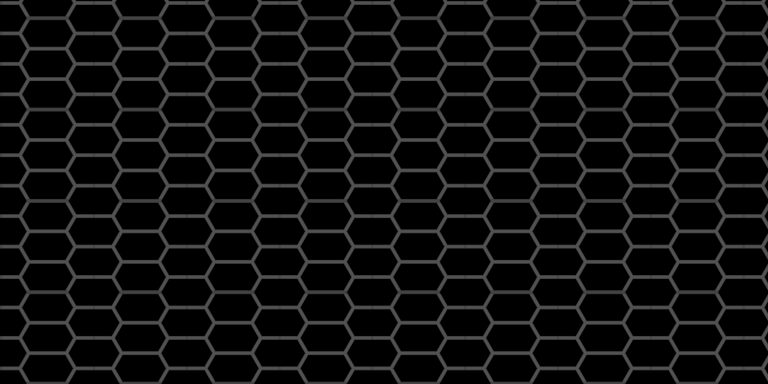
Write a Shadertoy shader that draws this pattern.

```glsl
// Dark mesh of wide hexagonal cells outlined by soft grey wires.
// Two interleaved rectangular lattices of stretched hexagons give the wall
// distance; faint seams slightly dim the wires at regular tile borders.

const vec2 PITCH = vec2(0.24167, 0.0793);   // lattice period, canvas heights
const vec2 ORIGIN = vec2(0.0031, 0.9526);   // centre of one cell
const float WIRE_HALF_WIDTH = 0.0051;
const float WIRE_CORE = 0.32;
const float WIRE_RIM = 0.25;
const float ROWS_PER_TILE = 3.0;

// Offset from the nearest point of a rectangular lattice
vec2 latticeOffset(vec2 p, vec2 pitch) {
    return p - pitch * round(p / pitch);
}

// Signed distance to a flat-topped hexagon with 60 degree slanted sides
float stretchedHexagon(vec2 p, float halfHeight, float tip) {
    vec2 q = abs(p);
    float slant = dot(q - vec2(tip, 0.0), vec2(0.8660254, 0.5));
    return max(q.y - halfHeight, slant);
}

// Distance to the closest wall between the interleaved cells
float wallDistance(vec2 p, vec2 pitch) {
    float halfHeight = 0.5 * pitch.y;
    float tip = 0.25 * pitch.x + 0.5 * halfHeight / sqrt(3.0);
    float even = stretchedHexagon(latticeOffset(p, pitch), halfHeight, tip);
    float odd = stretchedHexagon(latticeOffset(p + 0.5 * pitch, pitch), halfHeight, tip);
    return abs(min(even, odd));
}

// Grey level across a wire: bright core, darker rim, smooth edge
float wireShade(float d, float halfWidth, float pixel) {
    float tone = mix(WIRE_CORE, WIRE_RIM, smoothstep(0.35, 0.85, d / halfWidth));
    float coverage = 1.0 - smoothstep(halfWidth - 0.6 * pixel, halfWidth + 0.6 * pixel, d);
    return tone * coverage;
}

// Brightness factor that dips along a seam
float seamDimming(float d, float width, float strength) {
    return 1.0 - strength * (1.0 - smoothstep(0.4 * width, width, abs(d)));
}

void mainImage(out vec4 fragColor, in vec2 fragCoord) {
    float pixel = 1.0 / iResolution.y;
    vec2 p = fragCoord * pixel - ORIGIN;

    float grey = wireShade(wallDistance(p, PITCH), WIRE_HALF_WIDTH, pixel);

    // Subtle wear at tile borders
    vec2 seam = latticeOffset(p, PITCH * vec2(1.0, ROWS_PER_TILE));
    grey *= seamDimming(seam.x, 0.004, 0.12);
    grey *= seamDimming(seam.y, 0.007, 0.18);

    fragColor = vec4(vec3(grey), 1.0);
}
```
